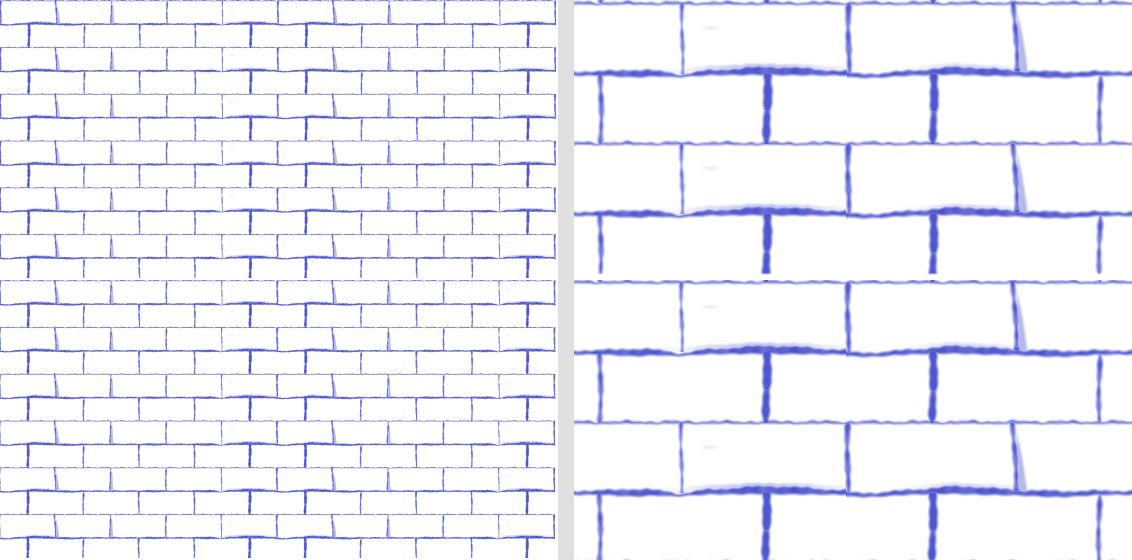
Left: the whole. Right: its middle third, enlarged.
This pattern is drawn by a Shadertoy shader. Its source:

```glsl
// Hand-inked blue brick wall in running bond on white
const float TAU = 6.2831853;
const vec2 BRICK = vec2(50.7, 21.375);

float bump(float x, float center, float width) {
    float s = (x - center) / width;
    return exp(-s * s);
}

// Layered sines that close over one five-brick tile
float wobble(float x, float phase) {
    float a = x * TAU / (5.0 * BRICK.x);
    return (sin(17.0 * a + phase) + 0.7 * sin(41.0 * a + 2.3 * phase)
          + 0.6 * sin(67.0 * a + 1.0 + phase)) / 2.3;
}

float stroke(float dist, float halfWidth, float soft) {
    return 1.0 - smoothstep(halfWidth - soft, halfWidth + soft, abs(dist));
}

// Upright joints: varied widths, pale feet and tapering ink
float uprightJoints(float x, float course, float t, float soft) {
    bool shifted = mod(course, 2.0) > 0.5;
    float s = (x - (shifted ? 26.5 : 0.6)) / BRICK.x;
    float index = floor(s + 0.5);
    float dist = (s - index) * BRICK.x;
    int joint = int(mod(index, 5.0));

    float plainWidth[5] = float[5](0.72, 0.70, 0.62, 0.60, 0.38);
    float shiftedWidth[5] = float[5](1.15, 0.62, 0.66, 0.66, 1.20);
    float width = shifted ? shiftedWidth[joint] * (1.12 - 0.3 * t) : plainWidth[joint];

    float phase = float(joint) * 1.7 + (shifted ? 3.0 : 0.0);
    width += 0.16 * sin(t * 13.0 + phase) + 0.1 * sin(t * 31.0 + phase * 2.0);
    dist += 0.22 * sin(t * 5.0 + phase);
    bool footed = !shifted && (joint == 1 || joint == 2);
    if (footed) dist -= joint == 1 ? 1.2 * t - 0.4 : -0.4 * t;

    float strength = 0.84 + 0.1 * sin(t * 17.0 + phase);
    if (width > 0.95) strength = 0.96;
    float ink = strength * stroke(dist, width, soft);
    if (footed) {
        float foot = stroke(dist - 0.9 - t * t, 0.3 + 1.1 * t, soft);
        ink = max(ink, 0.4 * foot * smoothstep(0.0, 0.4, t));
    }
    return ink;
}

// Heavy bed line: swells, blots and a sagging baseline
float heavyBed(float x, float y, float soft) {
    float sag = 0.7 * bump(x, 203.0, 5.0) + 0.7 * bump(x, 6.0, 9.0) + 0.4 * bump(x, 65.0, 9.0)
              - 0.8 * bump(x, 230.0, 17.0) - 0.8 * bump(x, 34.0, 12.0);
    float width = 0.62 + 0.2 * wobble(x, 0.8)
                + 0.6 * bump(x, 37.0, 14.0) + 0.65 * bump(x, 231.0, 16.0)
                + 0.4 * bump(x, 141.0, 6.0) + 0.5 * bump(x, 189.0, 7.0)
                + 0.3 * bump(x, 64.0, 9.0) - 0.3 * bump(x, 204.0, 3.0);
    float dist = y - sag - 0.25 * wobble(x, 4.0);
    float ink = (0.9 + 0.1 * wobble(x, 2.0)) * stroke(dist, width, soft);
    float fringe = bump(x, 228.0, 20.0) + 0.7 * bump(x, 37.0, 13.0);
    return max(ink, 0.35 * fringe * stroke(dist + 1.3, 0.8, soft));
}

// Light bed line: fine and broken
float lightBed(float x, float y, float soft) {
    float dist = y - 0.35 * wobble(x, 1.5);
    float width = 0.36 + 0.2 * wobble(x, 5.2);
    return (0.82 + 0.18 * wobble(x, 3.1)) * stroke(dist, width, soft);
}

void mainImage(out vec4 fragColor, in vec2 fragCoord) {
    // Design grid of 510 by 512 units, y running down
    vec2 uv = fragCoord / iResolution.xy;
    vec2 p = vec2(uv.x, 1.0 - uv.y) * vec2(510.0, 512.0);
    float soft = max(0.7, 512.0 / iResolution.y * 0.7);
    p.x += 0.0022 * p.y;

    // Two stacked sheets, each of six course pairs
    float sheetY = mod(p.y, 256.0);
    float pairHeight = 2.0 * BRICK.y;
    float y = mod(sheetY - 0.7 + 10.0, pairHeight) - 10.0;
    float x = mod(p.x, 5.0 * BRICK.x);
    float course = floor(y / BRICK.y);

    float beds = max(heavyBed(x, y - BRICK.y, soft), lightBed(x, y, soft));
    float ink = max(beds, uprightJoints(p.x, course, fract(y / BRICK.y), soft));
    ink = max(ink, 0.12 * bump(x, 212.0, 2.0) * bump(y, 7.5, 0.6));

    // Bare strips below each sheet and past the last joint
    ink *= 1.0 - smoothstep(253.6, 254.6, sheetY);
    ink *= 1.0 - smoothstep(508.0, 508.9, p.x);

    fragColor = vec4(mix(vec3(1.0), vec3(0.28, 0.31, 0.80), clamp(ink, 0.0, 1.0)), 1.0);
}
```
